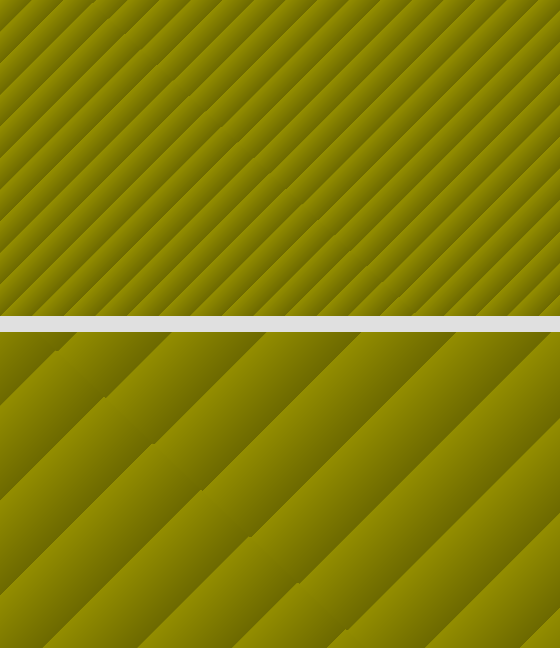
Top: the whole. Bottom: its middle third, enlarged.
Reproduce this pattern procedurally as a Shadertoy shader.

```glsl
// Olive diagonal slats at 45 degrees, each shaded from a lit edge to a dark edge.

// Falling ramp over one slat, with the jump back to the lit edge smoothed.
float slatShade(float across, float edgeWidth) {
    float ramp = fract(across);
    return ramp - smoothstep(1.0 - edgeWidth, 1.0, ramp);
}

void mainImage(out vec4 fragColor, in vec2 fragCoord) {
    vec2 p = fragCoord / iResolution.y;
    float pixel = 1.0 / iResolution.y;

    // Ten slats per canvas height, counted along either axis
    float across = 10.0 * (p.x - p.y) - 0.06;

    // Faint seam crossing the slats, where every edge steps sideways
    float seam = p.x - 0.283 - 1.04 * (1.0 - p.y);
    across += 0.035 * (1.0 - smoothstep(-pixel, pixel, seam));

    vec3 litOlive = vec3(0.575, 0.553, 0.0);
    vec3 darkOlive = vec3(0.425, 0.412, 0.0);
    float shade = slatShade(across, 10.0 * pixel);
    fragColor = vec4(mix(litOlive, darkOlive, shade), 1.0);
}
```
